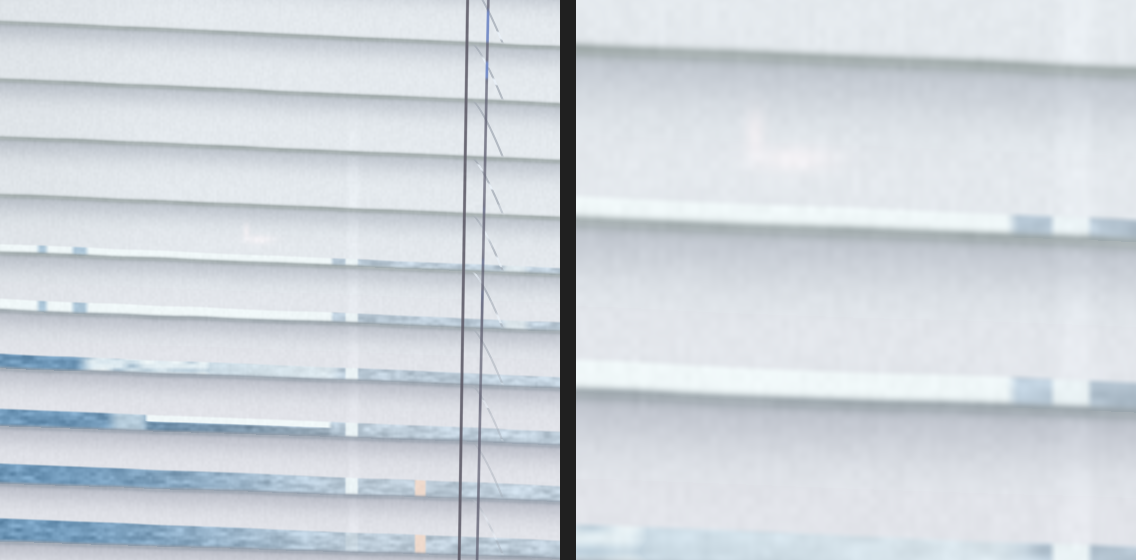
Left, the full canvas; right, a detail of the centre.
A WebGL 1 fragment shader for this pattern:

```glsl
precision highp float;
// Tilted window blind: pale slats repeat down a slightly fanned axis, each with a
// soft shadow under its edge. Lower slats open onto bright and blue gaps, and two
// dark cords with curved ladder threads hang near the right side.
uniform vec2 u_resolution;

float hash(vec2 p) {
  return fract(sin(dot(p, vec2(127.1, 311.7))) * 43758.5);
}

float noise(vec2 p) {
  vec2 i = floor(p), f = fract(p);
  f = f * f * (3.0 - 2.0 * f);
  return mix(mix(hash(i), hash(i + vec2(1, 0)), f.x),
             mix(hash(i + vec2(0, 1)), hash(i + vec2(1, 1)), f.x), f.y);
}

// Soft-sided interval from a to b
float band(float x, float a, float b, float soft) {
  return smoothstep(a - soft, a + soft, x) * (1.0 - smoothstep(b - soft, b + soft, x));
}

// Outdoor light in the gap above edge k; h runs from 0 at its top to 1 at its bottom
vec3 gapColor(vec2 p, float k, float h) {
  float streak = noise(p * vec2(38.0, 130.0) + k * 7.0);
  float fleck = noise(p * vec2(90.0, 150.0));
  vec3 white = vec3(0.94, 0.97, 0.975);
  vec3 blue = mix(vec3(0.43, 0.59, 0.72), vec3(0.74, 0.80, 0.85), smoothstep(0.05, 0.7, p.x));
  blue += 0.13 * (streak - 0.5) + 0.09 * (fleck - 0.5);

  // Higher gaps are bright on the left, the middle ones only in patches
  float bright = 0.0;
  if (k < 5.5) {
    bright = 1.0 - smoothstep(0.588, 0.598, p.x);
    bright *= 1.0 - 0.55 * band(p.x, 0.068, 0.083, 0.006) - 0.55 * band(p.x, 0.130, 0.155, 0.006);
    bright = max(bright, 0.65 * band(p.x, 0.90, 0.94, 0.01));
  } else if (k < 6.5) {
    bright = band(p.x, 0.15, 0.38, 0.02) * (0.45 + 0.6 * streak);
    bright = max(bright, 0.6 * band(p.x, 0.36, 0.60, 0.02));
  } else if (k < 7.5) {
    bright = band(p.x, 0.26, 0.59, 0.006) * (1.0 - smoothstep(0.35, 0.5, h));
    bright = max(bright, 0.5 * band(p.x, 0.20, 0.26, 0.015));
    blue -= 0.12 * band(p.x, 0.26, 0.59, 0.006) * smoothstep(0.4, 0.6, h);
  }
  vec3 col = mix(blue, white, clamp(bright, 0.0, 1.0));

  // Window post and a warm strip further right
  float post = band(p.x, 0.617, 0.639, 0.003);
  col = mix(col, white, post * (k > 8.5 ? 0.3 : 0.9));
  float warm = band(p.x, 0.741, 0.760, 0.003) * step(7.5, k);
  return mix(col, vec3(0.93, 0.85, 0.80), warm);
}

// Coverage of a vertical cord of half width w
float cord(float x, float center, float w) {
  return 1.0 - smoothstep(w * 0.4, w * 1.5, abs(x - center));
}

void main() {
  vec2 p = gl_FragCoord.xy / u_resolution;
  p.y = 1.0 - p.y;

  // Slat coordinate: whole numbers lie on the slat edges
  float wobble = 0.0016 * (noise(vec2(p.x * 14.0, p.y * 9.0)) - 0.5);
  float s = (p.y + wobble - 0.039 - 0.046 * p.x) / (0.1031 - 0.0017 * p.x);
  float f = fract(s);
  float k = floor(s) + 1.0;
  float nearest = floor(s + 0.5);
  float lower = smoothstep(3.0, 7.0, nearest);

  // Slat face with its fading shadow
  vec3 col = mix(vec3(0.895, 0.915, 0.932), vec3(0.885, 0.892, 0.915), lower);
  float shadow = smoothstep(0.0, 0.04, f) * exp(-f * f * 10.0);
  col -= vec3(0.140, 0.135, 0.118) * shadow;
  col -= 0.02 * (1.0 - smoothstep(0.0, 0.35, p.x)) * (1.0 - lower);
  col += 0.022 * band(p.x, 0.622, 0.640, 0.005) * smoothstep(0.15, 0.3, p.y);

  // Two pale reflections on one slat
  vec2 glint = (p - vec2(0.464, 0.428)) / vec2(0.024, 0.008);
  vec2 glint2 = (p - vec2(0.440, 0.412)) / vec2(0.006, 0.014);
  col += vec3(0.06, 0.035, 0.03) * (exp(-dot(glint, glint)) + exp(-dot(glint2, glint2)));

  // Gap that widens toward the bottom
  float size = (0.13 + 0.05 * (k - 4.0)) * (1.0 - 0.22 * p.x);
  float top = 0.98 - size;
  float gap = step(3.5, k) * smoothstep(top - 0.025, top + 0.025, f);
  col = mix(col, gapColor(p, k, (f - top) / size), gap);

  // Dark slat edge
  float d = s - nearest;
  float edge = exp(-pow(d / (d < 0.0 ? 0.035 : 0.055), 2.0));
  vec3 edgeColor = mix(vec3(0.61, 0.65, 0.65), vec3(0.58, 0.62, 0.67), lower);
  col = mix(col, edgeColor, edge * (0.78 + 0.12 * noise(vec2(p.x * 30.0, nearest))));

  // Curved ladder thread, once per slat
  float arc = 0.843 + 0.056 * pow(f, 0.75);
  float thread = cord(p.x, arc, 0.0022) * band(f, 0.03, 0.96, 0.03);
  float glow = noise(vec2(k * 3.7, f * 6.0));
  vec3 threadColor = mix(vec3(0.64, 0.67, 0.71), vec3(0.92, 0.95, 0.98), smoothstep(0.6, 0.8, glow));
  col = mix(col, threadColor, thread * (0.75 - 0.35 * lower));

  // Two hanging cords, the right one tinted blue in places
  float twist = noise(vec2(p.y * 32.0, 4.0));
  vec3 tint = mix(vec3(0.38, 0.38, 0.45), vec3(0.40, 0.50, 0.76),
                  smoothstep(0.5, 0.8, twist) * (1.0 - smoothstep(0.35, 0.6, p.y)));
  col = mix(col, vec3(0.36, 0.35, 0.40), 0.88 * cord(p.x, 0.835 - 0.015 * p.y, 0.0027));
  col = mix(col, tint, (0.7 + 0.2 * twist) * cord(p.x, 0.872 - 0.020 * p.y, 0.0025));

  // Fine grain
  col += 0.018 * (noise(p * 190.0) - 0.5) + 0.012 * (noise(p * vec2(260.0, 70.0)) - 0.5);
  gl_FragColor = vec4(clamp(col, 0.0, 1.0), 1.0);
}
```
